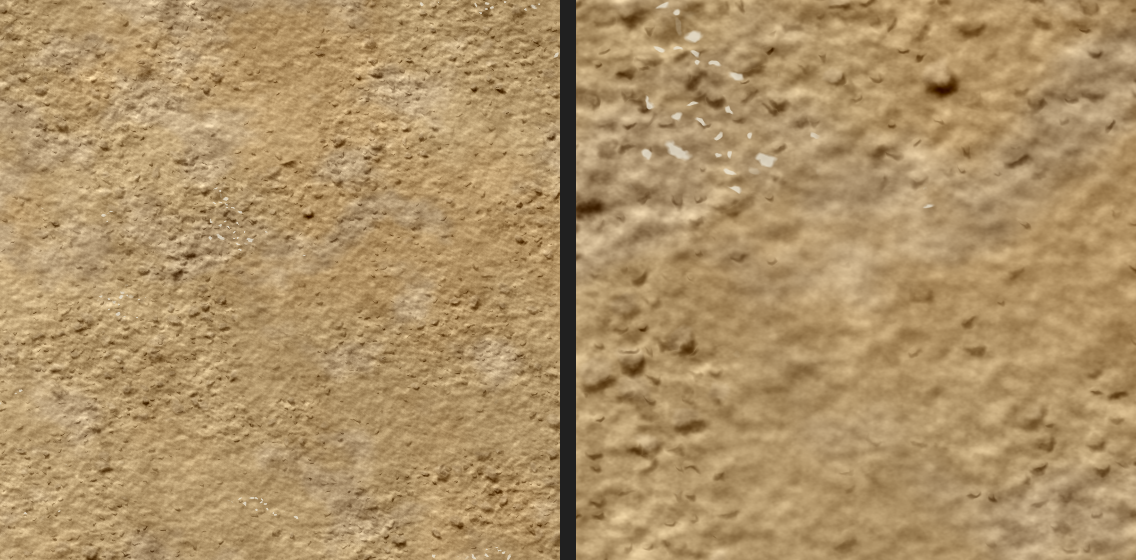
Left, the full canvas; right, a detail of the centre.
Reproduce this texture procedurally as a Shadertoy shader.

```glsl
// Dry sandy soil with clustered clods, small shadows, ashen patches and pale flecks.
#define SOIL vec3(0.700, 0.589, 0.416)
#define ASH_TINT vec3(-0.004, 0.006, 0.035)
#define RUST_TINT vec3(0.008, -0.007, -0.018)
#define CHALK vec3(0.93, 0.91, 0.85)
#define LIGHT_DIR vec2(-0.40, 0.92)
#define CLOD_CELLS 34.0
#define CRUMB_CELLS 68.0
#define FLECK_CELLS 95.0
#define RELIEF 0.52
#define SHADOW 0.36

vec2 hash2(vec2 p) {
    vec3 q = fract(p.xyx * vec3(0.1031, 0.1030, 0.0973));
    q += dot(q, q.yzx + 33.33);
    return fract((q.xx + q.yz) * q.zy);
}

float valueNoise(vec2 p) {
    vec2 i = floor(p), f = fract(p);
    f = f * f * (3.0 - 2.0 * f);
    float low = mix(hash2(i).x, hash2(i + vec2(1, 0)).x, f.x);
    float high = mix(hash2(i + vec2(0, 1)).x, hash2(i + vec2(1, 1)).x, f.x);
    return mix(low, high, f.y);
}

// Layered noise, turned at each octave to hide the lattice
float fbm(vec2 p) {
    float sum = 0.0, weight = 0.5;
    for (int i = 0; i < 4; i++) {
        sum += weight * valueNoise(p + 50.0);
        p = mat2(1.6, 1.2, -1.2, 1.6) * p + 17.3;
        weight *= 0.5;
    }
    return sum / 0.9375;
}

// Scattered cellular lumps: x = lit slope, y = cast shadow, z = body coverage
vec3 lumps(vec2 p, float density) {
    vec2 cell = floor(p);
    vec3 result = vec3(0.0);
    for (int y = -1; y <= 1; y++)
    for (int x = -1; x <= 1; x++) {
        vec2 id = cell + vec2(x, y) + 200.0;
        vec2 shape = hash2(id + 71.7);
        vec2 fate = hash2(id + 139.1);
        vec2 q = p + 200.0 - id - 0.2 - 0.6 * hash2(id);
        float radius = mix(0.20, 0.46, shape.x * shape.x);
        float tilt = (shape.y - 0.5) * 1.6;
        mat2 turn = mat2(cos(tilt), -sin(tilt), sin(tilt), cos(tilt));
        vec2 squash = vec2(0.78, 1.2) / radius;
        float body = 1.0 - smoothstep(0.5, 1.1, length(turn * q * squash));
        vec2 fallen = q + LIGHT_DIR * radius * 0.75;
        float shade = 1.0 - smoothstep(0.4, 1.15, length(turn * fallen * squash));
        float present = smoothstep(0.0, 0.06, density - fate.x);
        float slope = body * dot(q, LIGHT_DIR) / radius;
        float strength = present * mix(0.35, 1.0, fate.y);
        result.x += slope * strength;
        result.y = max(result.y, shade * (1.0 - body) * strength);
        result.z = max(result.z, body * present);
    }
    return result;
}

void mainImage(out vec4 fragColor, in vec2 fragCoord) {
    vec2 p = fragCoord / iResolution.y;

    // Broad regions: rough clusters, ashen dust and rusty earth
    float rough = smoothstep(0.38, 0.68, fbm(p * vec2(6.0, 8.0) + 3.0));
    float ash = smoothstep(0.50, 0.72, fbm(p * vec2(8.0, 11.0) + 31.0));
    float rust = smoothstep(0.45, 0.70, fbm(p * 3.5 + 64.0));
    float broad = fbm(p * vec2(3.0, 4.0) + 11.0) - 0.5;
    float mottle = fbm(p * vec2(26.0, 36.0) + 90.0) - 0.5;

    // Fine relief lit from the upper left, with sandy speckle
    vec2 grain = vec2(62.0, 84.0);
    float relief = fbm(p * grain) - fbm((p + LIGHT_DIR * 0.0045) * grain);
    float speckle = fbm(p * vec2(125.0, 160.0) + 23.0) - 0.5;

    // Ragged outlines for every lump
    vec2 warp = vec2(fbm(p * 70.0 + 7.0), fbm(p * 70.0 + 43.0)) - 0.5;
    vec2 w = p + warp * 0.012;
    vec3 clods = lumps(w * CLOD_CELLS, 0.02 + 0.36 * rough);
    vec3 crumbs = lumps(w * CRUMB_CELLS + 19.0, 0.14 + 0.50 * rough);
    float chalkZone = smoothstep(0.71, 0.79, fbm(p * vec2(9.0, 11.0) + 120.0));
    vec3 flecks = lumps(w * FLECK_CELLS + 57.0, 0.012 + 0.4 * chalkZone);

    // Tone from relief, lumps and shadows
    float tone = 0.18 * broad + 0.16 * mottle + 0.16 * speckle;
    tone += RELIEF * relief * mix(0.65, 1.1, rough);
    tone += 0.11 * clods.x + 0.08 * crumbs.x;
    tone -= SHADOW * max(clods.y, 0.7 * crumbs.y);
    tone += ash * (0.015 + 0.15 * mottle);

    // Tints and pale flecks
    vec3 color = SOIL + tone * vec3(1.0, 1.03, 0.98);
    color += ASH_TINT * max(ash, 0.5 * clods.z) + RUST_TINT * rust * (1.0 - ash);
    color = mix(color, CHALK, 0.75 * flecks.z);
    fragColor = vec4(clamp(color, 0.0, 1.0), 1.0);
}
```
